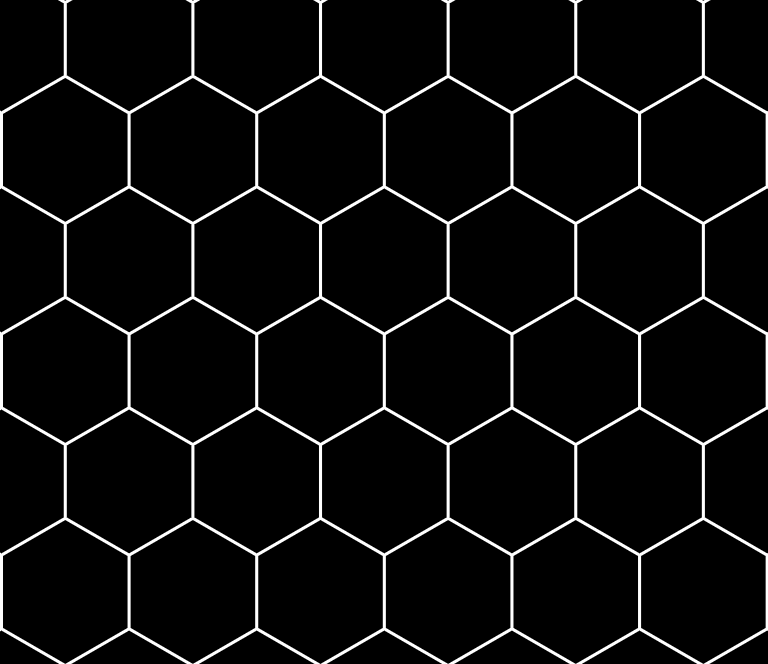
A WebGL 1 fragment shader for this pattern:

```glsl
precision highp float;
// Honeycomb of thin white outlines on black, pointed ends up.

uniform vec2 u_resolution;

// All lengths are fractions of the canvas width.
const float CELL_WIDTH = 0.16617;
const float LINE_WIDTH = 0.0040;
const vec2 FIRST_CENTER = vec2(0.0850, 0.0938);
const vec3 BACKGROUND = vec3(0.0);
const vec3 LINE_COLOR = vec3(1.0);

// Offset from the nearest point of a rectangular lattice.
vec2 latticeOffset(vec2 p, vec2 spacing) {
  return mod(p + 0.5 * spacing, spacing) - 0.5 * spacing;
}

// Offset from the nearest hexagon center, using two staggered lattices.
vec2 hexOffset(vec2 p, float width) {
  vec2 spacing = width * vec2(1.0, sqrt(3.0));
  vec2 a = latticeOffset(p, spacing);
  vec2 b = latticeOffset(p - 0.5 * spacing, spacing);
  return dot(a, a) < dot(b, b) ? a : b;
}

// Distance inward from the border of a pointy-topped hexagon.
float hexEdgeDistance(vec2 offset, float width) {
  vec2 q = abs(offset);
  vec2 slantNormal = vec2(0.5, 0.5 * sqrt(3.0));
  return 0.5 * width - max(q.x, dot(q, slantNormal));
}

// Antialiased coverage of a line centered on distance zero.
float lineCoverage(float dist, float width, float pixel) {
  return clamp((0.5 * width - dist) / pixel + 0.5, 0.0, 1.0);
}

void main() {
  float pixel = 1.0 / u_resolution.x;
  vec2 p = gl_FragCoord.xy * pixel - FIRST_CENTER;

  float edge = hexEdgeDistance(hexOffset(p, CELL_WIDTH), CELL_WIDTH);
  float line = lineCoverage(edge, LINE_WIDTH, pixel);
  gl_FragColor = vec4(mix(BACKGROUND, LINE_COLOR, line), 1.0);
}
```
